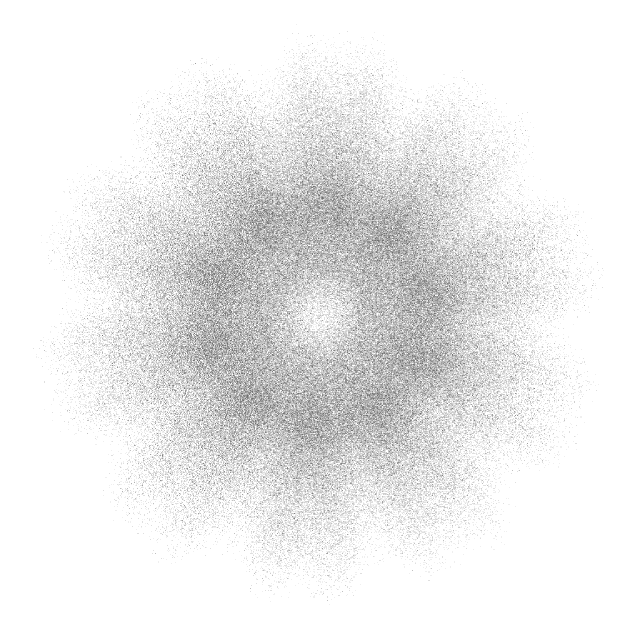
This background is drawn by a WebGL 2 fragment shader. Its source:

```glsl
#version 300 es
precision highp float;
// A stippled grey rosette with ten soft, twin-tipped petals on white.

uniform vec2 u_resolution;
out vec4 fragColor;

const vec2 CENTER = vec2(0.5, 0.505);
const vec3 PAPER = vec3(1.0);
const vec3 INK = vec3(0.44);
const float GRAINS = 1536.0;       // grain cells across the canvas
const int TAPS = 3;                // samples per pixel along each axis
const float PETALS = 10.0;
const float PETAL_ANGLE = 0.2443;  // axis of the first petal, radians
const float PETAL_DEPTH = 0.022;   // how far petals push the rim out
const float TIP_SPLIT = 0.014;     // notch that splits each petal tip
const float BODY_TONE = 0.25;
const float FADE_START = 0.12;
const float FADE_END = 0.445;
const float CORE_RADIUS = 0.09;
const float CORE_TONE = 0.24;      // share of the tone left at the middle
const float RING_RADIUS = 0.172;
const float RING_WIDTH = 0.045;
const float RING_TONE = 0.07;
const float STREAK_RADIUS = 0.2;
const float STREAK_WIDTH = 0.06;
const float STREAK_TONE = 0.028;

// Integer scramble by permuted congruence
uint scramble(uint n) {
    n = n * 747796405u + 2891336453u;
    n = ((n >> ((n >> 28u) + 4u)) ^ n) * 277803737u;
    return (n >> 22u) ^ n;
}

// Random value of a grain cell, from 0 to 1
float hash(ivec2 cell) {
    uvec2 k = uvec2(cell);
    return float(scramble(k.x + scramble(k.y)) >> 8u) / 16777216.0;
}

float bell(float x, float middle, float width) {
    float d = (x - middle) / width;
    return exp(-d * d);
}

// Mean darkness of the rosette at a point
float tone(vec2 p) {
    float radius = length(p);
    float phase = PETALS * (atan(p.y, p.x) - PETAL_ANGLE);
    float petal = cos(phase);

    // Scalloped rim, fading to a round middle
    float rim = PETAL_DEPTH * petal - TIP_SPLIT * cos(2.0 * phase);
    float bent = radius - rim * smoothstep(0.18, 0.36, radius);
    float body = BODY_TONE * (1.0 - smoothstep(FADE_START, FADE_END, bent));

    // Pale core, dark ring and streaks along the petal axes
    body *= mix(CORE_TONE, 1.0, smoothstep(0.0, CORE_RADIUS, radius));
    body += RING_TONE * bell(radius, RING_RADIUS, RING_WIDTH);
    body += STREAK_TONE * petal * bell(radius, STREAK_RADIUS, STREAK_WIDTH);
    return max(body, 0.0);
}

// One if the grain cell under the point holds a dot
float grain(vec2 p) {
    ivec2 cell = ivec2(floor(p * GRAINS)) + 4096;
    float chance = tone(p) / (1.0 - INK.r);
    return step(hash(cell), chance);
}

void main() {
    float side = min(u_resolution.x, u_resolution.y);
    vec2 margin = 0.5 * (u_resolution - side);

    // Average a grid of samples per pixel to smooth the dots
    float cover = 0.0;
    for (int i = 0; i < TAPS * TAPS; i++) {
        vec2 offset = (vec2(i % TAPS, i / TAPS) + 0.5) / float(TAPS) - 0.5;
        vec2 p = (gl_FragCoord.xy + offset - margin) / side;
        cover += grain(p - CENTER);
    }
    cover /= float(TAPS * TAPS);
    fragColor = vec4(mix(PAPER, INK, cover), 1.0);
}
```
